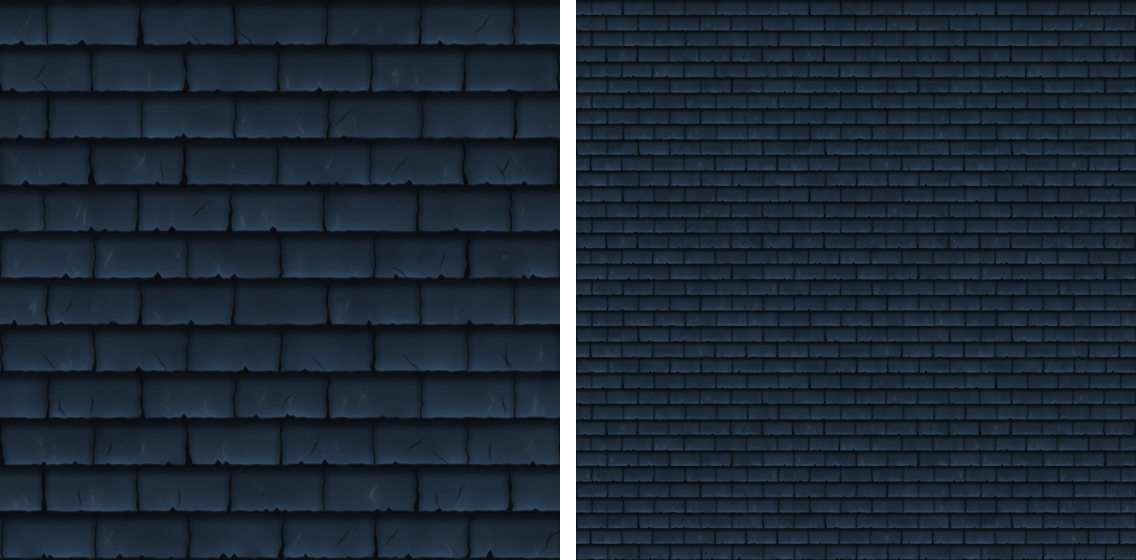
Left, the tile; right, the same tile 3 across and 3 down.
Write a Shadertoy shader that draws this texture.

```glsl
const float COLS = 6.0;
const float ROWS = 12.0;
const float STAGGER = 0.5;
const float ROW_JITTER = 0.07;    // sideways shift, in slate widths
const float EDGE_HEIGHT = 0.055;  // lengths below are in row heights
const float EDGE_ROUGHNESS = 0.03;
const float JOINT_WIDTH = 0.013;
const float JOINT_WOBBLE = 0.05;
const float SHADOW_DEPTH = 0.3;
const float RIM_DEPTH = 0.16;
const int MARKS = 3;              // possible chips, scuffs and cracks per slate

const vec3 GAP_COLOR = vec3(0.035, 0.050, 0.070);
const vec3 LIP_COLOR = vec3(0.060, 0.085, 0.120);
const vec3 DIM_COLOR = vec3(0.088, 0.122, 0.166);
const vec3 SLATE_COLOR = vec3(0.148, 0.214, 0.290);
const vec3 GREY_COLOR = vec3(0.118, 0.158, 0.198);
const vec3 RIM_COLOR = vec3(0.205, 0.298, 0.405);
const vec3 SCUFF_COLOR = vec3(0.270, 0.335, 0.390);

float hash(vec2 p) {
    vec3 q = fract(vec3(p.xyx) * 0.1031);
    q += dot(q, q.yzx + 33.33);
    return fract((q.x + q.y) * q.z);
}

// Value noise that wraps after a whole number of cells
float noise(vec2 uv, vec2 cells) {
    vec2 p = uv * cells;
    vec2 i = floor(p);
    vec2 f = p - i;
    f = f * f * (3.0 - 2.0 * f);
    vec2 a = mod(i, cells);
    vec2 b = mod(i + 1.0, cells);
    return mix(mix(hash(a), hash(vec2(b.x, a.y)), f.x),
               mix(hash(vec2(a.x, b.y)), hash(b), f.x), f.y);
}

// Soft slanted line that fades towards both ends
float stroke(vec2 d, float slant, float width, float reach) {
    float x = (d.x - slant * d.y) / width;
    return exp(-x * x) * smoothstep(reach, 0.0, abs(d.y));
}

void mainImage(out vec4 fragColor, in vec2 fragCoord) {
    vec2 uv = fragCoord / iResolution.xy;
    float px = ROWS / iResolution.y;

    // Staggered slate layout
    float row = floor(uv.y * ROWS);
    float x = uv.x * COLS + STAGGER * mod(row, 2.0)
            + ROW_JITTER * (hash(vec2(row, 71.0)) - 0.5);
    float col = floor(x);
    vec2 id = vec2(mod(col, COLS), row);
    float aspect = ROWS / COLS;
    vec2 p = vec2(fract(x) * aspect, fract(uv.y * ROWS));
    vec2 rowUv = uv + vec2(hash(vec2(row, 19.0)), 0.0);

    // Chips along the lower edge, pale scuffs and dark cracks
    float edge = EDGE_HEIGHT + EDGE_ROUGHNESS * (noise(rowUv, vec2(96.0, 12.0)) - 0.5);
    float ragged = noise(uv, vec2(144.0)) - 0.5;
    float bend = 0.12 * (noise(uv, vec2(60.0)) - 0.5);
    float scuff = 0.0;
    float crack = 0.0;
    for (int i = 0; i < MARKS; i++) {
        vec2 seed = id + 23.0 * float(i + 1);
        float a = hash(seed);
        float b = hash(seed + 7.3);
        float c = hash(seed + 13.7);
        float center = mix(0.15, 0.85, a) * aspect;
        float chip = max(0.0, 1.0 - abs(p.x - center + 0.04 * ragged) / mix(0.03, 0.09, c));
        edge += chip * mix(0.03, 0.11, b) * step(0.58, c);
        vec2 d = p - vec2(mix(0.1, 0.9, b) * aspect + bend, mix(0.12, 0.55, c));
        float slant = 1.4 * (c - 0.5);
        scuff += step(0.6, a) * (stroke(d, slant, 0.025, 0.32)
               + 0.45 * stroke(d, -slant, 0.10, 0.40));
        crack += step(a, 0.14) * stroke(d, 2.0 * slant, 0.022, 0.30);
    }

    // Joints, some of them worn wide or broken at the foot
    float right = step(0.5 * aspect, p.x);
    vec2 joint = vec2(mod(col + right, COLS), row);
    float wear = pow(hash(joint + 41.0), 2.0);
    float foot = smoothstep(0.42, 0.02, p.y);
    float side = p.x - right * aspect;
    float lean = sign(hash(joint + 57.0) - 0.5);
    side += JOINT_WOBBLE * (noise(uv, vec2(24.0, 72.0)) - 0.5)
          - lean * 0.04 * wear * foot * foot;
    float halfWidth = JOINT_WIDTH + wear * (0.045 * noise(uv, vec2(36.0, 60.0))
                    + 0.07 * foot * foot * (0.7 + ragged));
    float jointDist = abs(side) - halfWidth;
    float edgeDist = p.y - edge;

    // Face: weathering, vertical stains and fine grain
    float stain = noise(rowUv, vec2(30.0, 12.0)) - 0.5;
    float cloud = noise(rowUv, vec2(18.0, 24.0)) - 0.5;
    float grain = noise(uv, vec2(256.0)) - 0.5;
    float tone = 0.12 + 0.62 * (1.0 - p.y) + 0.35 * stain + 0.25 * cloud
               + 0.28 * (hash(id + 3.0) - 0.5) + 0.12 * grain;
    vec3 color = mix(DIM_COLOR, SLATE_COLOR, clamp(tone, 0.0, 1.0));
    color = mix(color, GREY_COLOR, 0.5 * hash(id + 91.0));

    // Lit lower rim, marks, then shadow from the row above
    float rim = exp(-max(edgeDist, 0.0) / RIM_DEPTH) * (0.55 + 0.7 * cloud + 0.4 * stain);
    color = mix(color, RIM_COLOR, clamp(rim, 0.0, 1.0));
    color = mix(color, SCUFF_COLOR, min(0.38 * scuff * (0.6 + cloud + ragged), 0.5));
    color *= 1.0 - 0.45 * min(crack, 1.0);
    color *= mix(0.45, 1.0, smoothstep(0.0, SHADOW_DEPTH, 1.0 - p.y));
    color *= mix(0.78, 1.0, smoothstep(0.0, 0.16, jointDist));

    // Dark gaps with a thin lip under each slate
    float lip = smoothstep(-0.035 - px, -0.035 + px, edgeDist);
    vec3 under = mix(GAP_COLOR, LIP_COLOR, lip * smoothstep(-px, px, jointDist));
    float face = smoothstep(-px, px, min(jointDist, edgeDist));
    fragColor = vec4(mix(under, color, face), 1.0);
}
```
